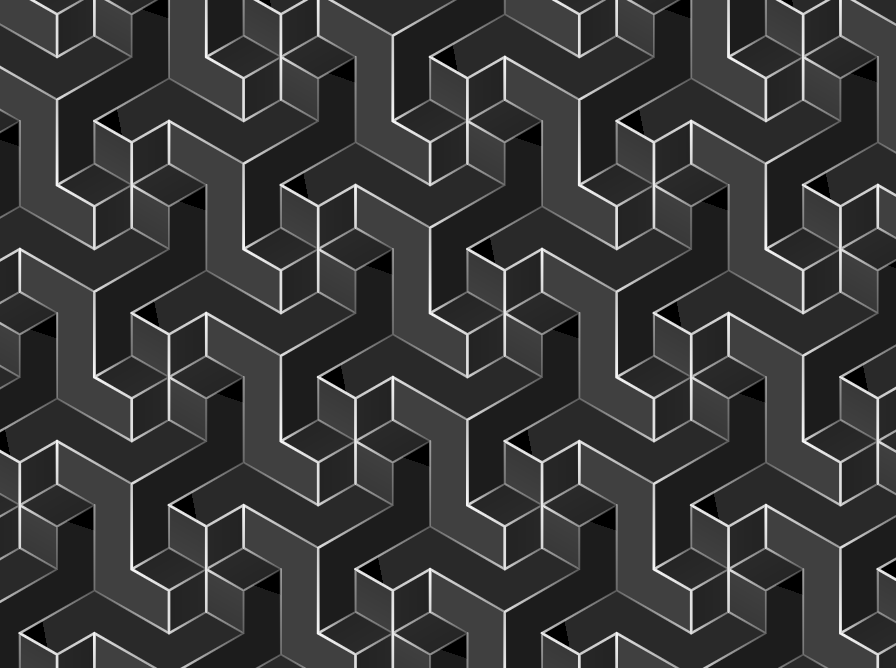
This pattern is drawn by a Shadertoy shader. Its source:

```glsl
// Skewed lattice coordinates: x steps right and half down, y steps down.
vec2 toPlane(vec2 lattice) {
    return vec2(lattice.x * 0.8660254, lattice.y + 0.5 * lattice.x);
}

// One third of a turn about the lattice origin.
vec2 turnThird(vec2 lattice) {
    return vec2(lattice.y, -lattice.x - lattice.y);
}

// Antialiased coverage of a parallelogram; neighbours add up to one.
float facet(vec2 p, vec2 low, vec2 high, float pixel) {
    vec2 rise = clamp((p - low) / pixel + 0.5, 0.0, 1.0);
    vec2 fall = clamp((high - p) / pixel + 0.5, 0.0, 1.0);
    return rise.x * rise.y * fall.x * fall.y;
}

// Highlighted edge whose brightness and width taper from start to end.
float edge(vec2 p, vec2 start, vec2 end, float startGlow, float endGlow, float pixel) {
    vec2 offset = toPlane(p - start);
    vec2 span = toPlane(end - start);
    float along = clamp(dot(offset, span) / dot(span, span), 0.0, 1.0);
    float glow = mix(startGlow, endGlow, along);
    float halfWidth = mix(0.016, 0.034, glow);
    float gap = length(offset - span * along);
    return glow * clamp((halfWidth - gap) / pixel + 0.5, 0.0, 1.0);
}

// Long zigzag band and the two small rhombi of one orientation.
float faceTone(vec2 p, float bandTone, float tileTone, float pixel) {
    float band = facet(p, vec2(1, -2), vec2(3, -1), pixel)
               + facet(p, vec2(2, -1), vec2(3, 0), pixel)
               + facet(p, vec2(2, 0), vec2(4, 1), pixel);
    float tiles = facet(p, vec2(-1, -1), vec2(0, 0), pixel)
                + facet(p, vec2(0, 0), vec2(1, 1), pixel);
    float shade = 1.0 - 0.12 * clamp(abs(p.y), 0.0, 1.0);
    return band * bandTone + tiles * tileTone * shade;
}

// Edges of the rosette; each glow vector holds one value per orientation.
float rosetteEdges(vec2 p, int k, float pixel) {
    vec2 hub = vec2(0);
    float glow = edge(p, hub, vec2(0, -1),
        vec3(0.9, 0.85, 0.35)[k], vec3(0.85, 0.45, 0.75)[k], pixel);
    glow = max(glow, edge(p, hub, vec2(0, 1),
        vec3(0.9, 0.25, 0.7)[k], vec3(0.8, 0.45, 0.4)[k], pixel));
    glow = max(glow, edge(p, vec2(-1, -1), vec2(0, -1),
        vec3(0.9, 0.2, 0.85)[k], vec3(0.85, 0.5, 0.85)[k], pixel));
    glow = max(glow, edge(p, vec2(0, -1), vec2(1, -2),
        vec3(0.75, 0.35, 0.8)[k], vec3(0.8, 0.25, 0.95)[k], pixel));
    glow = max(glow, edge(p, vec2(1, -2), vec2(1, -1),
        vec3(0.95, 0.3, 0.85)[k], vec3(0.8, 0.55, 0.3)[k], pixel));
    return max(glow, edge(p, vec2(1, -1), vec2(2, -1),
        vec3(0.65, 0.35, 0.35)[k], vec3(0.2, 0.8, 0.5)[k], pixel));
}

// Long edges between neighbouring bands.
float bandEdges(vec2 p, int k, float pixel) {
    float outer = edge(p, vec2(1, -2), vec2(3, -2),
        vec3(0.85, 0.25, 0.95)[k], vec3(0.5, 0.85, 0.75)[k], pixel);
    float inner = edge(p, vec2(2, -1), vec2(2, 1),
        vec3(0.5, 0.7, 0.75)[k], vec3(0.3, 0.25, 0.25)[k], pixel);
    return max(outer, inner);
}

void mainImage(out vec4 fragColor, in vec2 fragCoord) {
    const vec2 density = vec2(17.907, 15.65);
    const vec2 firstHub = vec2(3.53, 4.335);
    const vec2 stepA = vec2(5, -1);
    const vec2 stepB = vec2(1, 4);
    const vec3 bandTones = vec3(0.25, 0.16, 0.11);
    const vec3 tileTones = vec3(0.25, 0.165, 0.155);

    // Canvas to lattice, with y running downward.
    vec2 canvas = vec2(fragCoord.x, iResolution.y - fragCoord.y) / iResolution.y;
    vec2 grid = canvas * density - firstHub;
    vec2 lattice = vec2(grid.x, grid.y - 0.5 * grid.x);
    float pixel = density.y / iResolution.y;

    // Each repeat spans 21 lattice rhombi.
    vec2 cell = floor(vec2(4.0 * lattice.x - lattice.y,
                           lattice.x + 5.0 * lattice.y) / 21.0);

    // The four rosettes around the cell, each in three orientations.
    float tone = 0.0;
    float glow = 0.0;
    for (int corner = 0; corner < 4; corner++) {
        vec2 id = cell + vec2(corner & 1, corner >> 1);
        vec2 p = lattice - id.x * stepA - id.y * stepB;
        for (int k = 0; k < 3; k++) {
            tone += faceTone(p, bandTones[k], tileTones[k], pixel);
            glow = max(glow, rosetteEdges(p, k, pixel));
            glow = max(glow, bandEdges(p, k, pixel));
            p = turnThird(p);
        }
    }
    fragColor = vec4(vec3(mix(tone, 1.0, glow)), 1.0);
}
```
